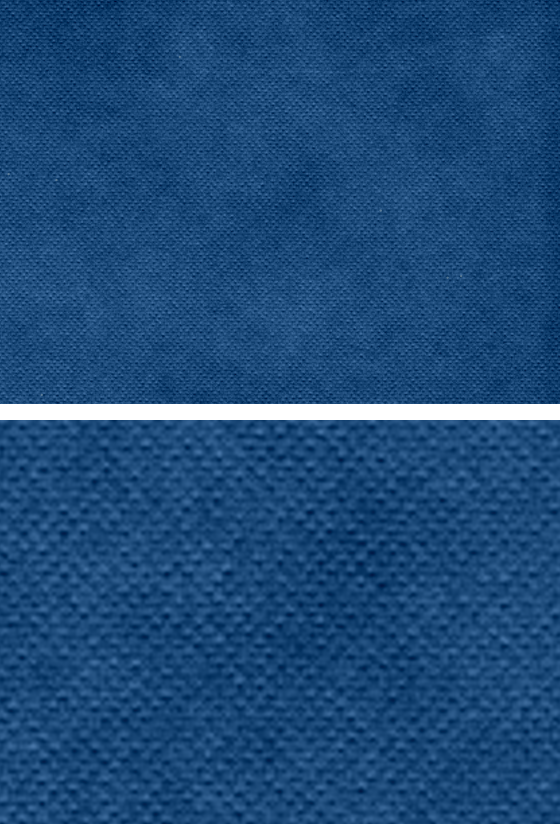
Top, the full canvas; bottom, a detail of the centre.
Give the GLSL for this texture, as a WebGL 2 fragment shader.

```glsl
#version 300 es
precision highp float;
// Blue embossed nonwoven fabric: staggered small bumps, cloudy tone, fine fibres and faint creases.
uniform vec2 u_resolution;
out vec4 fragColor;

float hash(vec2 p) {
  vec3 q = fract(vec3(p.xyx) * 0.1031);
  q += dot(q, q.yzx + 33.33);
  return fract((q.x + q.y) * q.z);
}

float noise(vec2 p) {
  vec2 i = floor(p), f = fract(p);
  f = f * f * (3.0 - 2.0 * f);
  return mix(mix(hash(i), hash(i + vec2(1, 0)), f.x),
             mix(hash(i + vec2(0, 1)), hash(i + vec2(1, 1)), f.x), f.y);
}

float fbm(vec2 p) {
  float sum = 0.0, gain = 0.5;
  for (int i = 0; i < 4; i++) {
    sum += gain * (noise(p) - 0.5);
    p = p * 2.03 + 17.7;
    gain *= 0.55;
  }
  return sum;
}

// Two offset lattices of rounded bumps, each with a dark pit below.
float emboss(vec2 p) {
  float relief = 0.0;
  for (int k = 0; k < 2; k++) {
    vec2 q = p + 0.5 * float(k);
    vec2 id = floor(q);
    float seed = hash(id + 57.0 * float(k));
    vec2 d = fract(q) - 0.5 + 0.12 * (vec2(seed, hash(id.yx + 9.0)) - 0.5);
    vec2 lit = d - vec2(0.0, 0.1), pit = d + vec2(0.0, 0.2);
    float light = exp(-dot(lit * lit, vec2(14.0, 36.0)));
    float shadow = exp(-dot(pit * pit, vec2(18.0, 55.0)));
    relief += (0.6 + 0.8 * seed) * (light - 1.05 * shadow);
  }
  return relief;
}

// Soft thin line along a height curve, faded at both ends.
float crease(vec2 uv, float height, float left, float right) {
  float fade = smoothstep(left, left + 0.08, uv.x) * (1.0 - smoothstep(right - 0.08, right, uv.x));
  float d = (uv.y - height) / 0.0022;
  return fade * exp(-d * d);
}

void main() {
  vec2 uv = gl_FragCoord.xy / u_resolution;
  vec2 p = gl_FragCoord.xy / u_resolution.y;

  // Slightly uneven embossing
  vec2 warp = 0.003 * vec2(fbm(p * 9.0), fbm(p * 9.0 + 40.0));
  float strength = 0.088 + 0.05 * fbm(p * 12.0 + 3.0);
  float tone = strength * emboss((uv + warp) * vec2(82.0, 58.0));

  // Cloudy dye, mottling and fibre grain
  tone += 0.085 * fbm(p * 4.0 + 11.0) + 0.07 * fbm(p * 22.0);
  tone += 0.1 * (noise(p * 300.0) - 0.5);
  tone += 0.05 * (noise(mat2(0.8, 0.6, -0.6, 0.8) * p * vec2(90.0, 260.0)) - 0.5);

  // Lighter middle, darker top and right border
  vec2 fromMiddle = uv - vec2(0.5, 0.45);
  tone += 0.006 - 0.06 * dot(fromMiddle, fromMiddle);
  tone -= 0.022 * smoothstep(0.8, 1.0, uv.y) + 0.035 * smoothstep(0.95, 1.0, uv.x);

  // Creases near the top
  float bend = max(uv.x - 0.6, 0.0);
  float broken = 0.4 + 0.8 * noise(p * 40.0);
  tone += 0.05 * broken * crease(uv, 0.823 + 0.65 * bend * bend, 0.3, 0.97);
  tone += 0.035 * broken * crease(uv, 0.86 + 0.2 * (uv.x - 0.65), 0.62, 0.98);
  tone -= 0.05 * broken * crease(uv, 0.79 - 0.3 * (uv.x - 0.85), 0.82, 0.98);

  vec3 color = vec3(0.10, 0.28, 0.465) + tone * vec3(1.0, 1.0, 1.05);

  // Rare pale lint specks
  vec2 cell = floor(p * 24.0);
  vec2 offset = fract(p * 24.0) - 0.3 - 0.4 * vec2(hash(cell + 5.0), hash(cell + 8.0));
  float speck = step(0.994, hash(cell + 2.0)) * (1.0 - smoothstep(0.03, 0.1, length(offset)));
  color = mix(color, vec3(0.50, 0.60, 0.66), 0.6 * speck);

  fragColor = vec4(clamp(color, 0.0, 1.0), 1.0);
}
```
